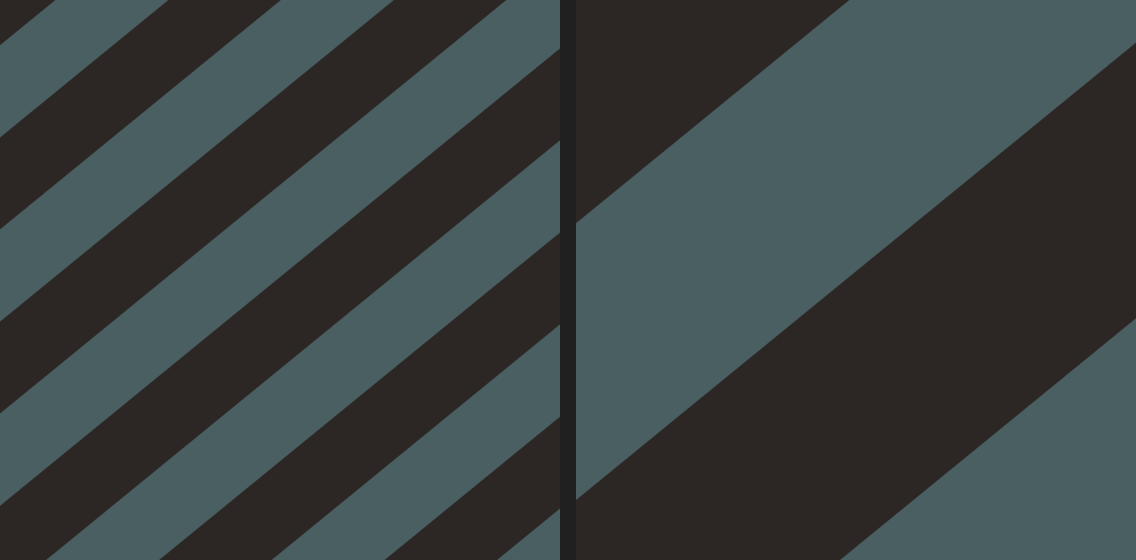
Left, the full canvas; right, a detail of the centre.
A Shadertoy shader for this pattern:

```glsl
// Flat diagonal stripes in two muted tones, rising to the right.
// The canvas is projected on the stripe normal, repeated with fract,
// and each band is drawn from its signed distance to the nearest edge.

const float STRIPE_ANGLE  = 0.6849;  // slope of the stripes, radians
const float STRIPE_PERIOD = 0.25467; // one teal plus one dark band, canvas heights
const float STRIPE_PHASE  = 0.7953;  // shift along the normal, in periods
const float TEAL_SHARE    = 0.501;   // part of each period that is teal

const vec3 TEAL = vec3(0.290, 0.373, 0.380);
const vec3 DARK = vec3(0.174, 0.153, 0.146);

// Signed distance to the teal band, negative inside
float bandDistance(vec2 p) {
    vec2 normal = vec2(sin(STRIPE_ANGLE), -cos(STRIPE_ANGLE));
    float cycle = dot(p, normal) / STRIPE_PERIOD + STRIPE_PHASE;
    float fromCentre = abs(fract(cycle - 0.5 * TEAL_SHARE + 0.5) - 0.5);
    return (fromCentre - 0.5 * TEAL_SHARE) * STRIPE_PERIOD;
}

void mainImage(out vec4 fragColor, in vec2 fragCoord) {
    vec2 p = fragCoord / iResolution.y;
    float pixel = 1.0 / iResolution.y;

    // Edge softened over about one pixel
    float teal = 1.0 - smoothstep(-0.7 * pixel, 0.7 * pixel, bandDistance(p));
    fragColor = vec4(mix(DARK, TEAL, teal), 1.0);
}
```
